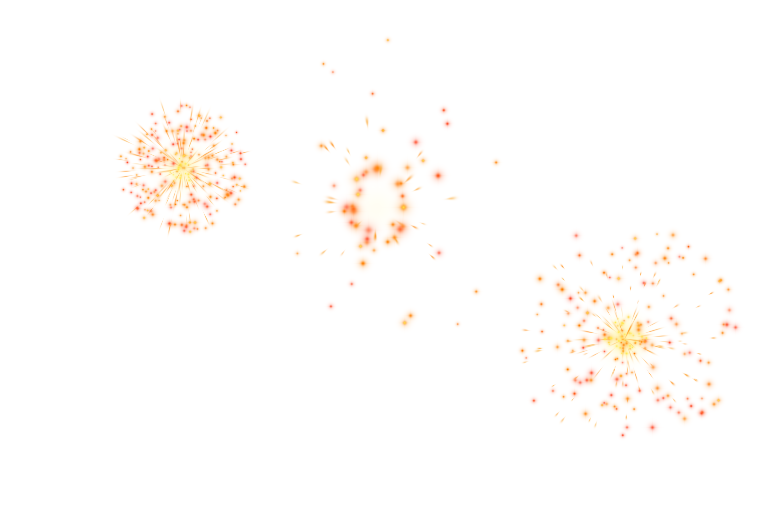
A WebGL 1 fragment shader for this background:

```glsl
precision highp float;
// Three bursts of glowing orange sparks and golden streaks on white.

uniform vec2 u_resolution;

const float GOLDEN_ANGLE = 2.39996;
const vec3 WHITE = vec3(1.0);
const vec3 RED = vec3(1.0, 0.34, 0.22);
const vec3 ORANGE = vec3(1.0, 0.53, 0.06);
const vec3 GOLD = vec3(0.98, 0.66, 0.16);
const vec3 YELLOW = vec3(1.0, 0.91, 0.30);

vec4 hash4(float n) {
    return fract(sin(n * vec4(12.9898, 78.233, 39.346, 57.117)) * 43758.5453);
}

vec2 direction(float angle) {
    return vec2(cos(angle), sin(angle));
}

float gauss(float x) {
    return exp(-x * x);
}

// Hot core, soft halo and four faint rays.
float spark(vec2 q, float size) {
    vec2 s = q / size;
    float d = length(s);
    float rays = exp(-abs(s.x * s.y) * 28.0 - d * 2.8);
    return 0.62 * gauss(d * 4.2) + 0.30 * gauss(d * 1.7) + 0.22 * rays;
}

// Narrow drop aligned with the given direction.
float streak(vec2 q, vec2 dir, vec2 size) {
    float along = dot(q, dir);
    float across = dot(q, vec2(-dir.y, dir.x));
    float width = size.y * (1.0 + 0.35 * clamp(along / size.x, -1.0, 1.0));
    return gauss(along / size.x) * gauss(across / width);
}

// Sparks from an inner radius outwards; shrink makes the far ones smaller.
vec3 addSparks(vec3 color, vec2 p, int count, float inner, vec2 reach, float falloff,
               float size, float shrink, vec3 cool, vec3 warm, float seed) {
    if (length(p) > inner + max(reach.x, reach.y) + 2.0 * size) return color;
    for (int i = 0; i < 210; i++) {
        if (i >= count) break;
        vec4 h = hash4(float(i) + seed);
        float t = pow(h.x, falloff);
        vec2 dir = direction(float(i) * GOLDEN_ANGLE + seed + 0.8 * h.w);
        vec2 q = p - dir * (inner + reach * t);
        float s = size * mix(0.45, 1.0, h.y) * (1.0 - shrink * t);
        float d = length(q) / s;
        if (d > 2.2) continue;
        float strength = mix(0.55, 1.0, h.w);
        vec3 tint = mix(cool, warm, smoothstep(0.1, 0.6, h.z));
        color = mix(color, tint, strength * spark(q, s));
        // Some sparks have a bright centre.
        color = mix(color, YELLOW, 0.8 * step(0.82, h.z) * gauss(d * 7.0));
    }
    return color;
}

// Streaks that fly away from the centre.
vec3 addStreaks(vec3 color, vec2 p, int count, float inner, float reach,
                vec2 size, float opacity, float seed) {
    if (length(p) > inner + reach + 3.0 * size.x) return color;
    for (int i = 0; i < 120; i++) {
        if (i >= count) break;
        vec4 h = hash4(float(i) + seed);
        vec2 dir = direction(float(i) * GOLDEN_ANGLE + seed + h.w);
        vec2 q = p - dir * (inner + reach * h.x);
        float a = streak(q, dir, size * mix(0.5, 1.0, h.y));
        vec3 tint = mix(ORANGE, GOLD, h.z);
        color = mix(color, tint, a * opacity * mix(0.4, 1.0, h.w));
    }
    return color;
}

vec3 addGlow(vec3 color, vec2 p, float radius, vec3 tint, float opacity) {
    return mix(color, tint, opacity * gauss(length(p) / radius));
}

// Dense round burst.
vec3 roundBurst(vec3 color, vec2 p) {
    color = addGlow(color, p, 0.034, YELLOW, 0.30);
    color = addStreaks(color, p, 110, 0.018, 0.108, vec2(0.014, 0.0014), 0.65, 11.0);
    color = addSparks(color, p, 190, 0.020, vec2(0.106), 0.65, 0.0125, 0.0, RED, ORANGE, 31.0);
    return addSparks(color, p, 30, 0.0, vec2(0.032), 0.7, 0.010, 0.0, GOLD, YELLOW, 53.0);
}

// Loose burst with large sparks and distant embers.
vec3 looseBurst(vec3 color, vec2 p) {
    color = addGlow(color, p, 0.035, YELLOW, 0.07);
    color = addSparks(color, p, 52, 0.045, vec2(0.20, 0.31), 2.3, 0.027, 0.6, RED, ORANGE, 71.0);
    return addStreaks(color, p, 26, 0.045, 0.125, vec2(0.009, 0.0026), 0.8, 97.0);
}

// Wide burst around a hot golden core.
vec3 wideBurst(vec3 color, vec2 p) {
    color = addGlow(color, p, 0.032, YELLOW, 0.40);
    color = addStreaks(color, p, 50, 0.015, 0.070, vec2(0.013, 0.0014), 0.7, 113.0);
    color = addStreaks(color, p, 55, 0.070, 0.130, vec2(0.006, 0.0019), 0.8, 131.0);
    color = addSparks(color, p, 125, 0.025, vec2(0.200), 0.75, 0.0150, 0.0, RED, ORANGE, 151.0);
    return addSparks(color, p, 55, 0.0, vec2(0.044), 0.9, 0.011, 0.0, ORANGE, YELLOW, 173.0);
}

void main() {
    vec2 p = gl_FragCoord.xy / u_resolution.y;
    vec3 color = roundBurst(WHITE, p - vec2(0.357, 0.672));
    color = looseBurst(color, p - vec2(0.736, 0.594));
    color = wideBurst(color, p - vec2(1.220, 0.338));
    gl_FragColor = vec4(color, 1.0);
}
```
